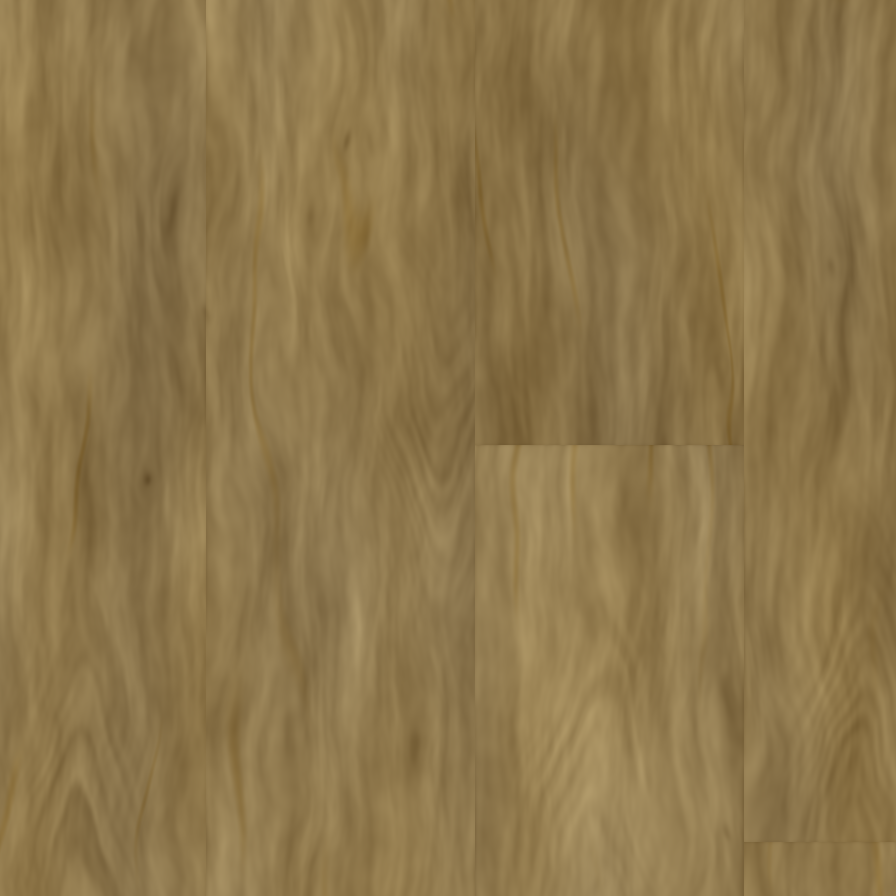
Give the GLSL for this texture, as a Shadertoy shader.

```glsl
// Oak floor boards: long vertical planks with butt joints, drawn as stretched
// gradient noise for the fibres, arched contours for the cathedral figure,
// and scattered knots that bend the grain around them.

const vec3  WOOD_MEAN   = vec3(0.558, 0.468, 0.297);
const vec3  TONE_AXIS   = vec3(1.0, 1.0, 0.86);    // light-dark direction
const vec3  WARM_AXIS   = vec3(0.5, 0.1, -0.8);    // grey-golden direction
const float PLANK_WIDTH = 0.30;
const float PLANK_START = 0.23;
const float FIRST_JOINT = 0.503;
const float JOINT_STEP  = 0.443;
const float PLANK_STEP  = 0.021;    // tone change across a butt joint
const float STRIP_TONE  = 0.036;
const float SEAM_WIDTH  = 0.0022;
const float SEAM_DEPTH  = 0.028;
const float ARCH_SLOPE  = 3.5;
const float ARCH_DEPTH  = 0.12;
const int   KNOT_COUNT  = 15;
const float KNOT_DEPTH  = 0.085;
// Cathedral figure per plank: centre across, height, direction of the tip
const vec3 FIGURES[4] = vec3[4](vec3(0.53, 0.12, 1.0), vec3(0.90, 0.50, -1.0),
                                vec3(0.48, 0.12, 1.0), vec3(0.40, 0.22, 1.0));

float hash(vec2 cell) {
    uvec2 q = uvec2(ivec2(cell)) * uvec2(1597334673u, 3812015801u);
    uint n = (q.x ^ q.y) * 1597334673u;
    n = (n ^ (n >> 15)) * 2246822519u;
    return float((n ^ (n >> 13)) >> 8) / 16777216.0;
}

vec2 gradientAt(vec2 cell) {
    float angle = 6.28318 * hash(cell);
    return vec2(cos(angle), sin(angle));
}

float gradientNoise(vec2 p) {
    vec2 i = floor(p), f = p - i;
    vec2 w = f * f * f * (f * (f * 6.0 - 15.0) + 10.0);
    vec2 e = vec2(1.0, 0.0);
    float a = dot(gradientAt(i), f);
    float b = dot(gradientAt(i + e.xy), f - e.xy);
    float c = dot(gradientAt(i + e.yx), f - e.yx);
    float d = dot(gradientAt(i + e.xx), f - e.xx);
    return mix(mix(a, b, w.x), mix(c, d, w.x), w.y);
}

// Returns knot darkness in x and the sideways bend of the grain in y
vec2 knots(vec2 p) {
    vec2 result = vec2(0.0);
    float rough = gradientNoise(p * vec2(90.0, 30.0));
    for (int k = 0; k < KNOT_COUNT; k++) {
        float id = float(k);
        vec2 centre = vec2(hash(vec2(id, 101.0)), hash(vec2(id, 102.0)));
        float size = hash(vec2(id, 103.0));
        vec2 radius = mix(0.0035, 0.008, size * size)
                    * vec2(1.0, mix(1.5, 5.0, hash(vec2(id, 104.0))));
        vec2 d = p - centre;
        d.x += d.y * (hash(vec2(id, 105.0)) - 0.5) * 0.5;
        vec2 e = d / radius;
        float r2 = dot(e, e);
        float strength = mix(0.4, 1.0, hash(vec2(id, 106.0)));
        result.x += strength * (exp(-r2 * (1.0 + rough)) + 0.25 * exp(-r2 / 7.0));
        result.y -= 0.6 * d.x * exp(-r2 / 12.0);
    }
    return result;
}

// Nested arches along the plank, x is the tone and y the mask
vec2 cathedral(vec2 p, vec2 centre, float tip, float id) {
    vec2 d = p - centre;
    d.x += 0.03 * gradientNoise(vec2(id * 3.1, p.y * 5.0));
    float mask = exp(-d.x * d.x / 0.0035 - d.y * d.y / 0.03);
    float field = tip * d.y + ARCH_SLOPE * sqrt(d.x * d.x + 0.0002);
    field += 0.025 * gradientNoise(p * vec2(30.0, 14.0));
    float rings = gradientNoise(vec2(field * 30.0, id + 0.4 + d.x * 6.0));
    return vec2(rings * mask, mask);
}

void mainImage(out vec4 fragColor, in vec2 fragCoord) {
    vec2 p = fragCoord / iResolution.y;
    float pixel = 1.0 / iResolution.y;

    // Plank layout
    float across = (p.x - PLANK_START) / PLANK_WIDTH;
    float column = floor(across);
    float u = across - column;
    bool jointed = column > 0.5;
    float joint = FIRST_JOINT - JOINT_STEP * (column - 1.0);
    float above = jointed ? smoothstep(-pixel, pixel, p.y - joint) : 1.0;
    float id = column * 2.0 + step(0.5, above) + 20.0;

    // Grain coordinates, bent by knots and slow waves
    vec2 knot = knots(p);
    vec2 g = p + vec2(knot.y, 0.0);
    g.x += 0.022 * gradientNoise(p * vec2(5.0, 3.0) + id)
         + 0.014 * gradientNoise(p * vec2(13.0, 8.0) + id * 2.0);
    g += vec2(id * 1.37, id * 2.71);

    // Plank and strip tones
    float strip = mix(hash(vec2(id, 7.0)), hash(vec2(id, 8.0)), smoothstep(0.46, 0.54, u));
    float tone = STRIP_TONE * (strip - 0.5);
    if (jointed) tone += PLANK_STEP * (1.0 - 2.0 * above) / column;

    // Figure, streaks and fibres
    vec3 figure = FIGURES[int(clamp(column + 1.0, 0.0, 3.0))];
    vec2 centre = vec2(PLANK_START + (column + figure.x) * PLANK_WIDTH, figure.y);
    vec2 arch = cathedral(p, centre, figure.z, id);
    tone += ARCH_DEPTH * arch.x;
    tone += 0.060 * gradientNoise(g * vec2(6.0, 1.7));
    tone += 0.075 * gradientNoise(g * vec2(17.0, 4.5) + 31.0);
    tone += 0.080 * gradientNoise(g * vec2(46.0, 5.5) + 57.0) * (1.0 - 0.6 * arch.y);
    tone += 0.060 * gradientNoise(g * vec2(88.0, 15.0) + 83.0) * (1.0 - 0.4 * arch.y);
    tone += 0.018 * gradientNoise(g * vec2(150.0, 50.0) + 11.0);

    // Thin wandering veins
    float ridge = abs(gradientNoise(g * vec2(7.0, 0.9) + 43.0));
    float patches = smoothstep(0.05, 0.3, gradientNoise(g * vec2(5.0, 3.5) + 71.0));
    float vein = (1.0 - smoothstep(0.0, 0.035, ridge)) * patches;
    tone -= 0.045 * vein + KNOT_DEPTH * knot.x;

    // Seams and joints
    float edge = min(u, 1.0 - u) * PLANK_WIDTH / SEAM_WIDTH;
    float wear = 0.6 + gradientNoise(vec2(column * 5.3, p.y * 6.0));
    tone -= SEAM_DEPTH * wear * exp(-edge * edge) + 0.014 * smoothstep(0.85, 1.0, u);
    float gap = (p.y - joint) / SEAM_WIDTH;
    if (jointed) tone -= 0.6 * SEAM_DEPTH * exp(-gap * gap);

    float warmth = 0.03 * gradientNoise(g * vec2(8.0, 2.0) + 19.0) + 0.035 * vein;
    fragColor = vec4(WOOD_MEAN + tone * TONE_AXIS + warmth * WARM_AXIS, 1.0);
}
```
